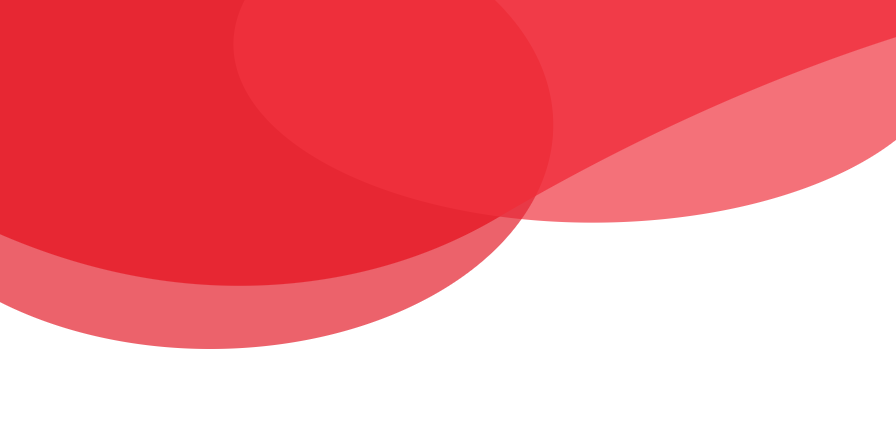
This background is drawn by a WebGL 1 fragment shader. Its source:

```glsl
precision highp float;
// Two overlapping red ellipses, deepened above a sweeping wave, on white.

uniform vec2 u_resolution;

#define LEFT_CENTER vec2(0.469, 0.721)
#define LEFT_RADII vec2(0.766, 0.500)
#define RIGHT_CENTER vec2(1.323, 0.901)
#define RIGHT_RADII vec2(0.802, 0.398)
#define WAVE_LOW vec2(0.534, 0.362)
#define WAVE_RISE vec2(1.333, 0.637)
#define WAVE_JOIN 1.12

const vec3 WHITE = vec3(1.0);
const vec3 CRIMSON = vec3(0.905, 0.153, 0.200);
const vec3 SCARLET = vec3(0.945, 0.232, 0.284);
const vec3 BRIGHT_RED = vec3(0.933, 0.184, 0.230);
const vec3 ROSE = vec3(0.925, 0.385, 0.420);
const vec3 CORAL = vec3(0.957, 0.443, 0.475);
const vec3 DEEP_ROSE = vec3(0.910, 0.225, 0.275);

// Approximate signed distance to an axis-aligned ellipse, negative inside
float ellipseDistance(vec2 p, vec2 center, vec2 radii) {
  vec2 q = (p - center) / radii;
  float len = length(q);
  return (len - 1.0) * len / max(length(q / radii), 0.0001);
}

// Height of the wave: a shallow bowl that runs into a flattening rise
float waveHeight(float x) {
  float d = x - WAVE_LOW.x;
  float steepening = pow(max(d, 0.0), 4.0);
  float bowl = WAVE_LOW.y + 0.404 * d * d + 0.158 * steepening;
  float t = x - WAVE_RISE.x;
  float rise = WAVE_RISE.y + 0.52 * t - 0.15 * t * t;
  return x < WAVE_JOIN ? bowl : rise;
}

// Antialiased coverage of the region where distance is negative
float coverage(float distance) {
  return clamp(0.5 - distance * u_resolution.y, 0.0, 1.0);
}

void main() {
  // Canvas units: two wide, one high
  vec2 p = gl_FragCoord.xy / u_resolution * vec2(2.0, 1.0);

  float left = coverage(ellipseDistance(p, LEFT_CENTER, LEFT_RADII));
  float right = coverage(ellipseDistance(p, RIGHT_CENTER, RIGHT_RADII));
  float above = coverage((waveHeight(p.x) - p.y) * 0.9);

  // Pale tints below the wave, saturated reds above it
  vec3 pale = mix(mix(WHITE, CORAL, right), mix(ROSE, DEEP_ROSE, right), left);
  vec3 deep = mix(mix(WHITE, SCARLET, right), mix(CRIMSON, BRIGHT_RED, right), left);

  gl_FragColor = vec4(mix(pale, deep, above), 1.0);
}
```
